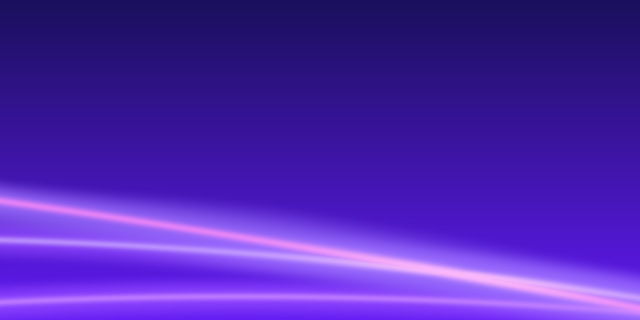
Reproduce this background procedurally as a Shadertoy shader.

```glsl
// Three glowing ribbons of light sweep across a deep violet gradient.
#define SKY_TOP vec3(0.10, 0.06, 0.36)
#define SKY_MID vec3(0.245, 0.08, 0.655)
#define SKY_LOW vec3(0.38, 0.10, 0.95)
#define PINK vec3(0.95, 0.53, 0.97)
#define LAVENDER vec3(0.77, 0.62, 1.0)
#define ORCHID vec3(0.76, 0.50, 1.0)
#define HAZE vec3(0.60, 0.43, 0.99)
#define VIOLET vec3(0.56, 0.27, 1.0)
#define HOT_SPOT vec3(1.0, 0.78, 0.98)
#define CORE_WIDTH 0.012

// Signed height above the parabola c.x + c.y * x + c.z * x^2
float heightAbove(vec2 p, vec3 c) {
    return p.y - (c.x + p.x * (c.y + p.x * c.z));
}

// Soft band with a flat middle, whose upper and lower reach differ
float halo(float d, float above, float below) {
    float t = abs(d) / (d > 0.0 ? above : below);
    return 1.0 - smoothstep(0.1, 1.0, t);
}

// Thin bright line
float core(float d, float width) {
    float t = d / width;
    return exp(-t * t);
}

vec3 background(float y) {
    vec3 lower = mix(SKY_LOW, SKY_MID, clamp(y * 2.0, 0.0, 1.0));
    return mix(lower, SKY_TOP, clamp(y * 2.0 - 1.0, 0.0, 1.0));
}

void mainImage(out vec4 fragColor, in vec2 fragCoord) {
    vec2 p = fragCoord / iResolution.xy;
    vec3 color = background(p.y);

    // Heights above the three ribbons
    float upper = heightAbove(p, vec3(0.372, -0.281, -0.055));
    float middle = heightAbove(p, vec3(0.250, -0.063, -0.119));
    float lower = heightAbove(p, vec3(0.055, 0.097, -0.129));

    // Wide halos
    float spread = mix(0.080, 0.135, smoothstep(0.0, 0.5, p.x));
    float inward = smoothstep(0.1, 0.6, p.x);
    color = mix(color, VIOLET, 0.85 * halo(lower, 0.075, 0.085));
    color = mix(color, VIOLET, 0.75 * halo(middle, 0.085, 0.080));
    color = mix(color, HAZE, 0.55 * halo(middle, 0.100, 0.100) * inward);
    color = mix(color, HAZE, 0.82 * halo(upper, spread, 0.125));

    // Bright lines
    color = mix(color, ORCHID, 0.85 * core(lower, CORE_WIDTH));
    color = mix(color, LAVENDER, 0.80 * core(middle, CORE_WIDTH));
    color = mix(color, PINK, 0.85 * core(upper, CORE_WIDTH * 1.15));

    // Warm light where the upper ribbons cross
    float crossing = core(p.x - 0.72, 0.22);
    float shine = max(core(upper, 0.019), core(middle, 0.016));
    color = mix(color, HOT_SPOT, 0.75 * crossing * shine);

    fragColor = vec4(color, 1.0);
}
```
